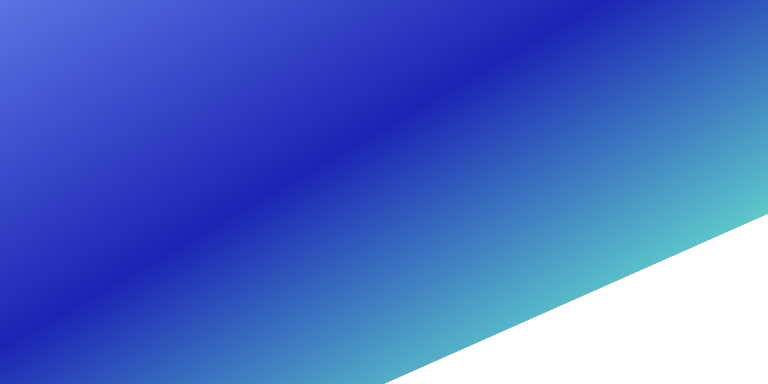
Give the GLSL for this background, as a Shadertoy shader.

```glsl
const vec3 PERIWINKLE = vec3(0.350, 0.455, 0.882);
const vec3 DEEP_BLUE = vec3(0.106, 0.141, 0.710);
const vec3 TEAL = vec3(0.368, 0.795, 0.797);
const vec3 WHITE = vec3(1.0);

// Position along a direction, scaled to run from 0 at start to 1 at end
float gradientPosition(vec2 p, vec2 start, vec2 end, vec2 direction) {
    return dot(p - start, direction) / dot(end - start, direction);
}

// Three colours, with the middle one at midStop and the last at endStop
vec3 threeStopGradient(float t, float midStop, float endStop, vec3 first, vec3 middle, vec3 last) {
    float toMiddle = clamp(t / midStop, 0.0, 1.0);
    float toLast = clamp((t - midStop) / (endStop - midStop), 0.0, 1.0);
    return mix(mix(first, middle, toMiddle), last, toLast);
}

// Signed distance to the line through a and b, positive on its right
float lineDistance(vec2 p, vec2 a, vec2 b) {
    vec2 along = normalize(b - a);
    return dot(p - a, vec2(along.y, -along.x));
}

void mainImage(out vec4 fragColor, in vec2 fragCoord) {
    // Canvas units: 2 wide, 1 high
    vec2 p = fragCoord / iResolution.xy * vec2(2.0, 1.0);
    float pixel = max(2.0 / iResolution.x, 1.0 / iResolution.y);

    // Diagonal gradient from the top left corner to the bottom right
    float angle = radians(-60.0);
    vec2 direction = vec2(cos(angle), sin(angle));
    float t = gradientPosition(p, vec2(0.0, 1.0), vec2(2.0, 0.0), direction);
    vec3 color = threeStopGradient(t, 0.42, 0.80, PERIWINKLE, DEEP_BLUE, TEAL);

    // White corner below the slanted edge
    float corner = lineDistance(p, vec2(1.0, 0.0), vec2(2.0, 0.443));
    color = mix(color, WHITE, smoothstep(-0.5 * pixel, 0.5 * pixel, corner));

    fragColor = vec4(color, 1.0);
}
```
